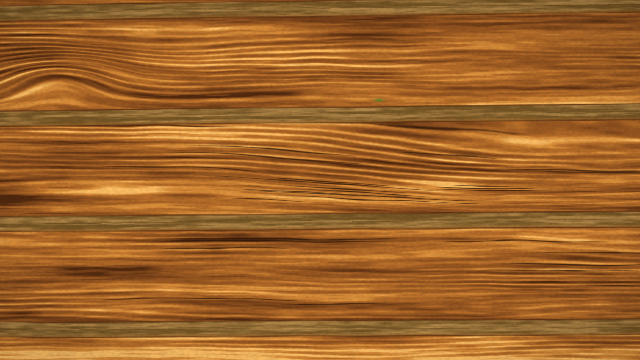
A WebGL 2 fragment shader for this texture:

```glsl
#version 300 es
precision highp float;
// Weathered timber boards split by slightly tilted olive grooves.
// Stretched value noise, bent by a knot and a sagging drift, gives the grain;
// its tone picks a colour from a burnt-to-pale ramp, then cracks are cut in.

#define PITCH 0.296          // height of one board with its groove
#define FIRST_GROOVE 0.088   // centre of the lowest groove
#define GROOVE_HALF 0.0215   // half the groove width
#define RING_DENSITY 58.0    // growth rings per canvas height
#define CONTRAST 1.1         // strength of the grain
#define CRACKS 30            // number of dark splits
#define KNOT vec2(0.16, 0.785)

uniform vec2 u_resolution;
out vec4 outColor;

const vec3 BURNT = vec3(0.30, 0.15, 0.05);
const vec3 DARK  = vec3(0.44, 0.24, 0.09);
const vec3 BROWN = vec3(0.56, 0.32, 0.12);
const vec3 AMBER = vec3(0.67, 0.40, 0.15);
const vec3 GOLD  = vec3(0.80, 0.52, 0.21);
const vec3 PALE  = vec3(0.93, 0.70, 0.37);
const vec3 OLIVE = vec3(0.43, 0.31, 0.13);
const vec3 STRAW = vec3(0.66, 0.50, 0.27);

float hash(vec2 p) {
  vec3 q = fract(p.xyx * 0.1031);
  q += dot(q, q.yzx + 33.33);
  return fract((q.x + q.y) * q.z);
}

float noise(vec2 p) {
  vec2 i = floor(p), f = fract(p);
  f = f * f * (3.0 - 2.0 * f);
  return mix(mix(hash(i), hash(i + vec2(1, 0)), f.x),
             mix(hash(i + vec2(0, 1)), hash(i + vec2(1, 1)), f.x), f.y);
}

float bell(vec2 d, vec2 size) {
  d /= size;
  return exp(-dot(d, d));
}

// Height across the grain after bending by knot, drift and waviness.
float grainHeight(vec2 p, float board, float across) {
  float v = p.y - 0.062 * bell(p - KNOT, vec2(0.17, 0.075));
  float middle = 4.0 * across * (1.0 - across);
  if (board == 1.0) v += 0.06 * middle * smoothstep(0.45, 1.5, p.x);
  v += 0.022 * middle * (noise(vec2(p.x * 2.2, p.y * 7.0 + board * 9.0)) - 0.5);
  return v + 0.004 * (noise(vec2(p.x * 9.0, p.y * 24.0)) - 0.5);
}

float grainTone(vec2 p, float v, float board) {
  vec2 g = vec2(p.x + board * 7.3 + 20.0, v + 3.0);
  float broad = noise(g * vec2(1.3, 38.0)) - 0.5;
  float streak = noise(g * vec2(3.2, 98.0)) - 0.5;
  float fibre = noise(g * vec2(15.0, 210.0)) - 0.5;
  float phase = v * RING_DENSITY + 2.2 * noise(g * vec2(1.6, 16.0));
  float ring = pow(0.5 + 0.5 * cos(6.2832 * phase), 2.0) - 0.375;
  float fade = noise(g * vec2(2.0, 12.0) + 40.0);
  float stain = noise(g * vec2(2.5, 8.0) + 70.0) - 0.5;
  return 0.44 + CONTRAST * (0.32 * broad + 0.42 * streak + 0.24 * fibre
       + 0.5 * ring * fade + 0.24 * stain);
}

vec3 woodRamp(float t) {
  vec3 c = mix(BURNT, DARK, smoothstep(0.0, 0.18, t));
  c = mix(c, BROWN, smoothstep(0.16, 0.36, t));
  c = mix(c, AMBER, smoothstep(0.36, 0.54, t));
  c = mix(c, GOLD, smoothstep(0.54, 0.72, t));
  return mix(c, PALE, smoothstep(0.72, 0.95, t));
}

// Tapered splits that follow the grain, most of them in the middle board.
float cracks(float x, float v, float board, float aa) {
  float cover = 0.0;
  for (int i = 0; i < CRACKS; i++) {
    float n = float(i), home = i % 3 == 0 ? 0.0 : 1.0;
    if (home != board) continue;
    vec2 c = vec2(0.4 + 1.4 * hash(vec2(n, 3.7)),
                  FIRST_GROOVE + PITCH * (home + 0.15 + 0.85 * hash(vec2(n, 8.1))));
    float reach = 0.08 + 0.32 * hash(vec2(n, 5.3));
    float taper = 1.0 - pow(abs(x - c.x) / reach, 2.0);
    float wobble = 0.005 * (noise(vec2(x * 7.0, n * 5.0)) - 0.5);
    float width = 0.0016 * taper * (0.4 + noise(vec2(x * 20.0, n)));
    float line = 1.0 - smoothstep(width - aa, width + aa, abs(v - c.y + wobble));
    cover = max(cover, line * smoothstep(0.0, 0.4, taper));
  }
  return cover;
}

void main() {
  vec2 p = gl_FragCoord.xy / u_resolution.y;
  float aa = 0.8 / u_resolution.y, centre = 0.5 * u_resolution.x / u_resolution.y;

  // Boards and the nearest groove
  float tilt = (0.004 + 0.0105 * p.y) * (p.x - centre);
  float row = (p.y - tilt - FIRST_GROOVE) / PITCH;
  float board = floor(row), across = row - board;
  float d = (row - floor(row + 0.5)) * PITCH;
  d += 0.003 * (noise(vec2(p.x * 6.0, floor(row + 0.5) * 13.0)) - 0.5);

  // Board tone: pale lowest board, golden worn spots, dark left end
  float v = grainHeight(p, board, across);
  float tone = grainTone(p, v, board);
  if (board < 0.0) tone += 0.27;
  for (int i = 0; i < 3; i++) {
    float n = float(i);
    vec2 spot = vec2(0.35 + 0.88 * n - 0.09 * n * (n - 1.0), 0.463 + 0.026 * n);
    tone += 0.36 * bell(p - spot, vec2(0.11, 0.022));
  }
  tone -= 0.4 * bell(p - vec2(0.0, 0.45), vec2(0.09, 0.03));
  tone -= 0.12 * bell(p - KNOT - vec2(-0.08, 0.04), vec2(0.14, 0.04));
  vec3 color = woodRamp(tone);
  color = mix(color, BURNT * 0.55, 0.8 * cracks(p.x, v, board, aa));

  // Groove: dull fibres, ochre lower lip and shaded rims
  float fibre = 0.6 * noise(vec2(p.x * 5.0, d * 150.0 + board * 31.0))
              + 0.4 * noise(vec2(p.x * 28.0, d * 260.0 + 50.0));
  vec3 groove = mix(OLIVE, STRAW, smoothstep(0.2, 0.95, fibre));
  groove = mix(groove, GOLD * 0.72, 0.6 * smoothstep(-0.012, -0.019, d));
  color = mix(color, groove, 1.0 - smoothstep(GROOVE_HALF - aa, GROOVE_HALF + aa, abs(d)));
  float rim = exp(-pow((abs(d) - GROOVE_HALF) / 0.0022, 2.0));
  color = mix(color, BURNT, rim * (0.25 + 0.55 * noise(vec2(p.x * 8.0, row * 3.0))));

  // Paint fleck, fine pores and darker corners
  color = mix(color, vec3(0.30, 0.52, 0.16), bell(p - vec2(1.053, 0.722), vec2(0.012, 0.003)));
  color *= 0.95 + 0.1 * noise(p * vec2(130.0, 240.0));
  vec2 edge = (p - vec2(centre, 0.5)) / vec2(centre, 0.5);
  color *= 1.03 - 0.13 * smoothstep(0.6, 2.0, dot(edge, edge));
  outColor = vec4(color, 1.0);
}
```
